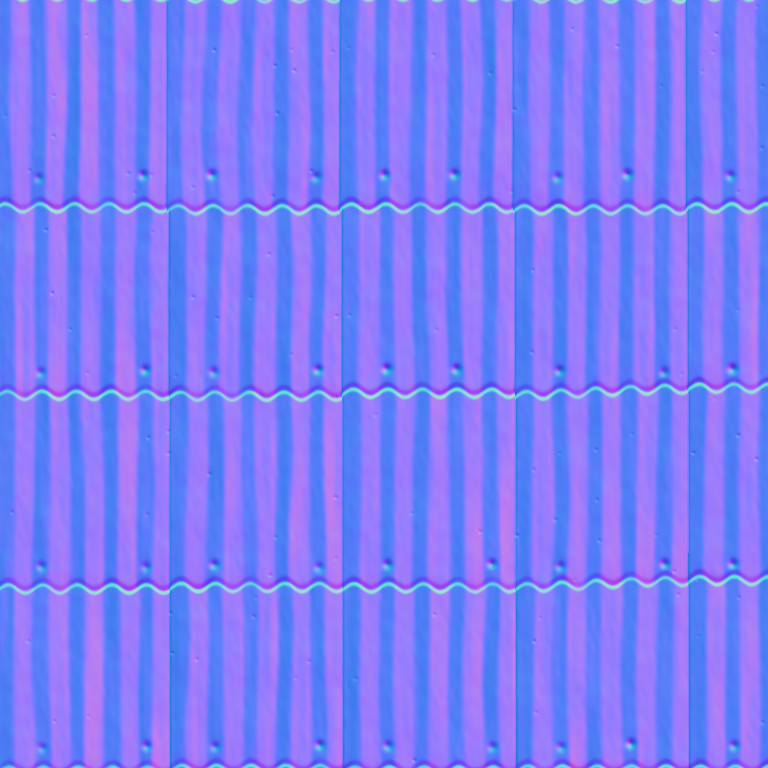
This texture map is drawn by a Shadertoy shader. Its source:

```glsl
// Tangent-space normal map of overlapping corrugated metal sheets in four rows.
// Surface slopes from the corrugation, sheet laps, wavy lips, fastener dents
// and wear are summed, then normalised and packed into colour.

const float TAU = 6.2831853;
const float SHEET_WIDTH = 0.2252;
const float RIDGES = 5.0;

// Lower edge of each row, bottom to top, and the top border
const float LIP_Y[5] = float[5](-0.002, 0.233, 0.486, 0.727, 1.003);

float hash(vec2 p) {
    return fract(sin(dot(p, vec2(127.1, 311.7))) * 43758.5453);
}

float noise(vec2 p) {
    vec2 i = floor(p), f = fract(p);
    f = f * f * (3.0 - 2.0 * f);
    return mix(mix(hash(i), hash(i + vec2(1, 0)), f.x),
               mix(hash(i + vec2(0, 1)), hash(i + vec2(1, 1)), f.x), f.y);
}

// Position along a row in sheets; seams step and lean a little
float sheetCoord(vec2 uv, float row) {
    float lean = 0.004 * (hash(vec2(row, 5.0)) - 0.5) * uv.y;
    return (uv.x + 0.0077 - 0.0015 * (3.0 - row) + lean) / SHEET_WIDTH;
}

// Height of the wavy lower edge of a row
float lipHeight(vec2 uv, int i) {
    float row = min(float(i), 3.0);
    float s = sheetCoord(uv, row);
    float jog = 0.005 * (hash(vec2(floor(s), row + 9.0)) - 0.5);
    float rise = 0.009 * smoothstep(0.64, 0.89, uv.x) * float(i == 1 || i == 2);
    float wave = 0.0052 * cos(TAU * (fract(s) * RIDGES - 0.33));
    return LIP_Y[i] + jog + rise + wave;
}

// Slope of a round hollow
vec2 dent(vec2 q, float radius) {
    q /= radius;
    return -q * exp(-0.5 * dot(q, q));
}

// Fine relief: long vertical creases, soft buckles and grain
float relief(vec2 p) {
    return 0.0024 * noise(p * vec2(85.0, 9.0))
         + 0.0020 * noise(p * vec2(38.0, 24.0) + 17.0)
         + 0.0007 * noise(p * vec2(150.0, 70.0) + 41.0);
}

void mainImage(out vec4 fragColor, in vec2 fragCoord) {
    vec2 uv = fragCoord / iResolution.xy;

    // Find the row and accumulate the lips: bright rim, shaded hollow above
    float row = 0.0, lipSlope = 0.0, above = 1.0;
    for (int i = 0; i < 5; i++) {
        float d = uv.y - lipHeight(uv, i);
        if (d > 0.0) {
            row = min(float(i), 3.0);
            above = d;
        }
        float worn = 0.65 + 0.7 * noise(vec2(uv.x * 45.0, float(i) * 7.0));
        float rim = d / 0.0024, hollow = (d - 0.0062) / 0.0038;
        lipSlope += worn * (1.25 * exp(-rim * rim) - 0.42 * exp(-hollow * hollow));
    }

    float s = sheetCoord(uv, row);
    float sheet = floor(s);
    vec2 id = vec2(sheet, row);
    vec2 seed = vec2(hash(id), hash(id + 31.0)) * 20.0;

    // Corrugation: broad right-facing flanks and narrower left-facing bands
    float ridge = fract(s) * RIDGES;
    float wobble = 0.16 * (noise(uv * vec2(24.0, 7.0) + seed) - 0.5);
    float crest = 0.5 + 0.5 * cos(TAU * (ridge - 0.28 + wobble));
    float band = smoothstep(0.28, 0.95, crest);
    band = max(band, 0.95 * (1.0 - smoothstep(0.25, 0.6, ridge)));
    float depth = 0.52 + 0.16 * noise(vec2(floor(ridge + 0.2) * 3.7, uv.y * 5.0) + seed);
    vec2 slope = vec2(0.21 - depth * band, -0.02);

    // Rusty streaks tilt the flanks further right, strongest near the lip
    float streak = smoothstep(0.5, 0.9, noise(uv * vec2(75.0, 5.0) + seed));
    float patches = noise(uv * vec2(14.0, 9.0) + seed + 8.0);
    slope.x += 0.36 * streak * patches * (1.0 - band);
    float nearLip = exp(-above / 0.022);
    slope += nearLip * vec2(0.16, -0.2) * (noise(uv * vec2(60.0, 40.0)) - 0.2);

    // Side laps: raised right edge, then a thin dark step
    float toSeam = (fract(s) - 1.0) * SHEET_WIDTH;
    slope.x += 0.2 * exp(toSeam / 0.005);
    float seam = (abs(fract(s + 0.5) - 0.5) * SHEET_WIDTH) / 0.0017;
    slope.x -= 0.6 * exp(-seam * seam);

    // Wear from the gradient of the fine relief
    float e = 0.0015;
    vec2 p = uv + seed;
    float h = relief(p);
    slope -= vec2(relief(p + vec2(e, 0)) - h, relief(p + vec2(0, e)) - h) / e * 0.65;

    // Two fasteners per sheet, set on ridge crests
    for (int j = 0; j < 2; j++) {
        float pick = hash(id + float(j) * 13.0);
        float slot = j == 0 ? 1.29 : 4.31 - step(0.82, pick);
        float rise = 0.028 + 0.013 * step(2.5, row) + 0.006 * pick;
        vec2 q = vec2((ridge - slot) * SHEET_WIDTH / RIDGES, uv.y - LIP_Y[int(row)] - rise);
        slope += (0.8 + 0.6 * pick) * dent(q, 0.0038);
    }

    // Sparse small pits
    vec2 cell = floor(uv * 38.0);
    vec2 centre = 0.25 + 0.5 * vec2(hash(cell + 3.0), hash(cell + 7.0));
    float pit = step(0.93, hash(cell)) * (0.25 + 0.35 * hash(cell + 11.0));
    slope += pit * dent((fract(uv * 38.0) - centre) / 38.0, 0.0017);

    slope.y += lipSlope;
    fragColor = vec4(0.5 + 0.5 * normalize(vec3(slope, 1.0)), 1.0);
}
```
